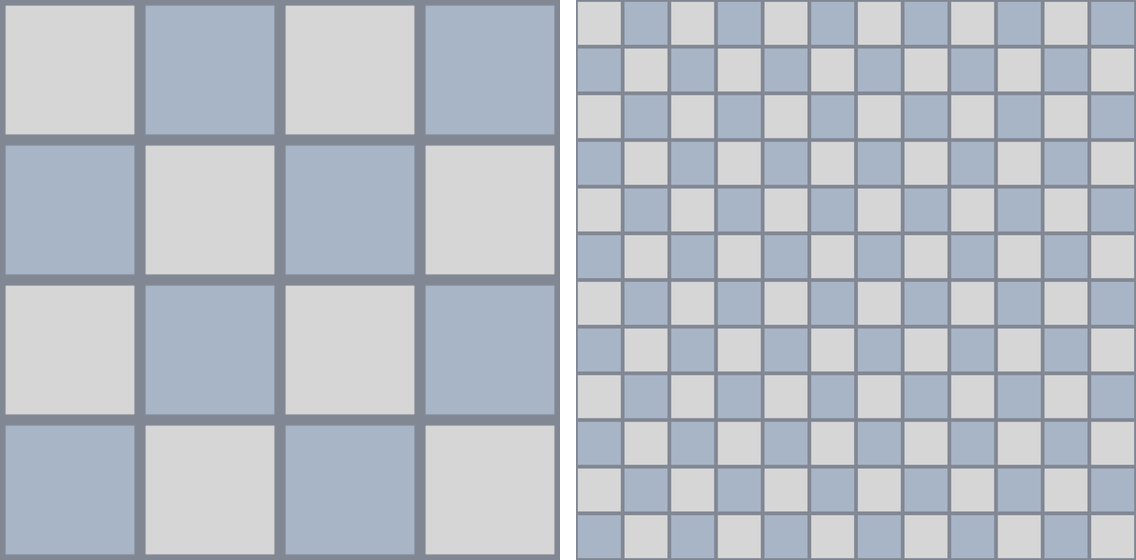
Left: one tile. Right: repeated 3 by 3.
Write a WebGL 2 fragment shader that draws this pattern.

```glsl
#version 300 es
precision highp float;
// Four by four checkerboard of pale grey and dusty blue square tiles with slate grout.

uniform vec2 u_resolution;
out vec4 fragColor;

void main() {
    // Four whole cells each way, with grout centred on the cell borders
    vec2 grid = gl_FragCoord.xy / u_resolution * 4.0;
    vec2 cell = floor(grid);
    vec2 pixel = 4.0 / u_resolution;

    // Even cells are blue, odd cells are grey
    float parity = mod(cell.x + cell.y, 2.0);
    vec3 tileColor = mix(vec3(0.660, 0.710, 0.780), vec3(0.838), parity);

    // Coverage of the square tile, smoothed over one pixel at each edge
    vec2 inset = 0.46 - abs(fract(grid) - 0.5);
    vec2 coverage = clamp(inset / pixel + 0.5, 0.0, 1.0);

    vec3 groutColor = vec3(0.510, 0.530, 0.580);
    fragColor = vec4(mix(groutColor, tileColor, coverage.x * coverage.y), 1.0);
}
```
